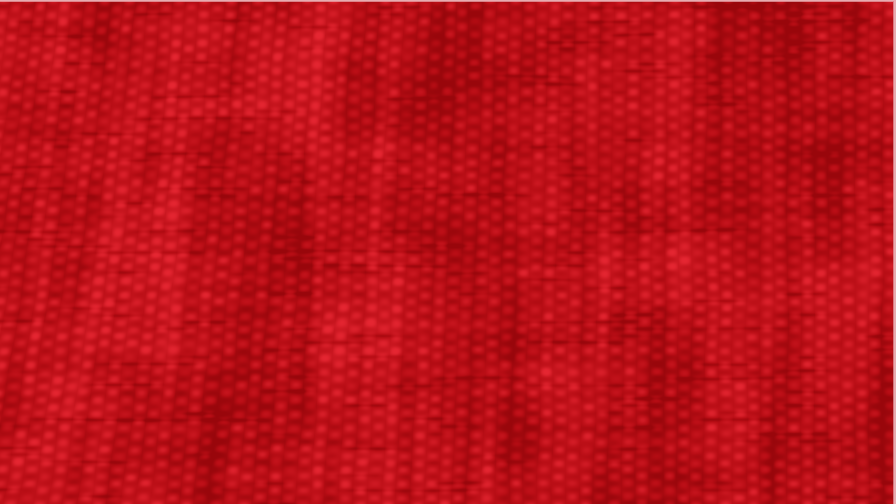
Write a Shadertoy shader that draws this texture.

```glsl
// Red plain-woven cloth with a pale trim along the top and right edges.
// Rounded knots sit in a staggered grid; stretched gradient noise adds thread
// streaks, thin dark slubs and broad uneven shading. The left side leans.

const vec2 THREADS = vec2(66.0, 72.0);   // warp columns, weft rows
const vec3 SHADOW_RED = vec3(0.60, 0.025, 0.045);
const vec3 CLOTH_RED  = vec3(0.72, 0.050, 0.080);
const vec3 KNOT_RED   = vec3(0.90, 0.150, 0.195);
const vec3 TRIM_PINK  = vec3(0.91, 0.67, 0.69);
const float LEAN = 0.085;                // slant of the warp at the left
const float WAVER = 0.20;                // thread wander, in thread widths
const float KNOT_CONTRAST = 0.40;
const float STREAK_CONTRAST = 0.30;
const float SHADE_CONTRAST = 0.26;
const float SLUB_DEPTH = 0.22;
const vec2 TRIM_WIDTH = vec2(0.0030, 0.0035);

const float PI = 3.14159;

vec2 hash2(vec2 p) {
    vec3 q = fract(p.xyx * vec3(0.1031, 0.1030, 0.0973));
    q += dot(q, q.yzx + 33.33);
    return fract((q.xx + q.yz) * q.zy);
}

float cornerSlope(vec2 corner, vec2 offset) {
    float angle = 2.0 * PI * hash2(corner).x;
    return dot(vec2(cos(angle), sin(angle)), offset);
}

// Gradient noise, roughly -0.7 to 0.7
float gradientNoise(vec2 p) {
    vec2 i = floor(p), f = p - i;
    vec2 u = f * f * f * (f * (f * 6.0 - 15.0) + 10.0);
    vec2 e = vec2(1.0, 0.0);
    float low  = mix(cornerSlope(i, f), cornerSlope(i + e, f - e), u.x);
    float high = mix(cornerSlope(i + e.yx, f - e.yx),
                     cornerSlope(i + e.xx, f - e.xx), u.x);
    return mix(low, high, u.y);
}

// Staggered knots, each with its own height and brightness
float knots(vec2 thread) {
    float column = floor(thread.x);
    float along = 0.5 * (thread.y + column) + 0.12 * hash2(vec2(column, 7.0)).x;
    vec2 random = hash2(vec2(column, floor(along)) + 50.0);
    float across = abs(sin(PI * thread.x));
    float crest = sin(PI * along);
    return across * crest * crest * mix(0.55, 1.15, random.x);
}

// Streaks running along warp and weft
float streaks(vec2 thread) {
    float fine  = gradientNoise(thread * vec2(0.73, 0.035) + 20.0);
    float wide  = gradientNoise(thread * vec2(0.27, 0.022) + 70.0);
    float cross = gradientNoise(thread * vec2(0.09, 0.61) + 110.0);
    return fine + 0.8 * wide + 0.6 * cross;
}

// Short dark gaps between some weft rows
float slubs(vec2 thread) {
    float row = floor(thread.y + 0.5);
    float gap = thread.y + 0.5 - row - 0.5;
    float run = gradientNoise(vec2(thread.x * 0.16, row * 3.37) + 160.0);
    return smoothstep(0.12, 0.42, run) * exp(-14.0 * gap * gap);
}

void mainImage(out vec4 fragColor, in vec2 fragCoord) {
    vec2 uv = fragCoord / iResolution.xy;

    // Lean and wander of the threads
    float left = 1.0 - uv.x;
    vec2 thread = uv;
    thread.x -= LEAN * left * left * (uv.y - 0.5);
    thread *= THREADS;
    thread += WAVER * vec2(gradientNoise(thread * vec2(0.3, 0.12) + 200.0),
                           2.0 * gradientNoise(thread * vec2(0.10, 0.2) + 240.0));

    // Broad shading, brighter toward the left
    float shade = gradientNoise(uv * vec2(5.0, 3.5) + 300.0)
                + 0.6 * gradientNoise(uv * vec2(11.0, 8.0) + 340.0);
    float tone = 0.27 + 0.14 * left * left + SHADE_CONTRAST * shade
               + STREAK_CONTRAST * streaks(thread)
               + KNOT_CONTRAST * (knots(thread) - 0.05)
               - SLUB_DEPTH * slubs(thread);
    tone = clamp(tone, 0.0, 1.0);

    vec3 color = mix(SHADOW_RED, CLOTH_RED, smoothstep(0.0, 0.4, tone));
    color = mix(color, KNOT_RED, smoothstep(0.25, 1.0, tone));

    // Pale trim on two edges
    vec2 soft = 0.75 / iResolution.xy;
    vec2 trim = smoothstep(-soft, soft, uv - 1.0 + TRIM_WIDTH);
    color = mix(color, TRIM_PINK, max(trim.x, trim.y));

    fragColor = vec4(color, 1.0);
}
```
